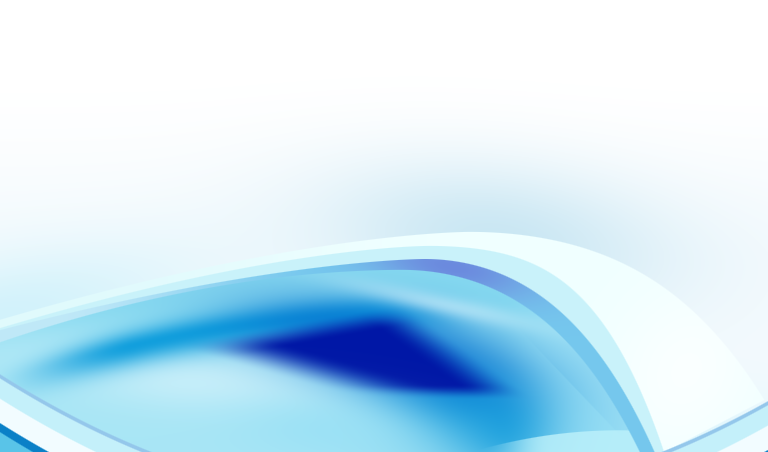
This background is drawn by a Shadertoy shader. Its source:

```glsl
// Pale sky above a sweeping glassy wave with a deep blue core.

// Antialiased coverage: 1 where d is positive.
float fill(float d) {
    return clamp(0.5 + d / max(fwidth(d), 1e-5), 0.0, 1.0);
}

// Soft rotated elliptical spot.
float glow(vec2 p, vec2 center, vec2 radius, float angle) {
    vec2 d = p - center;
    float c = cos(angle), s = sin(angle);
    d = vec2(c * d.x + s * d.y, c * d.y - s * d.x) / radius;
    return exp(-dot(d, d));
}

// Signed offset to the left of the line from a to b.
float side(vec2 p, vec2 a, vec2 b) {
    vec2 t = normalize(b - a);
    return t.x * (p.y - a.y) - t.y * (p.x - a.x);
}

// Height of a crest: power falloff on the left, quartic on the right.
float crest(float x, vec2 peak, vec2 left, vec2 right) {
    float l = max(peak.x - x, 0.0);
    float r = max(x - peak.x, 0.0);
    r *= r;
    return peak.y - left.x * pow(l, left.y) - right.x * r - right.y * r * r;
}

vec3 sky(vec2 p) {
    vec3 col = mix(vec3(0.955, 0.98, 0.993), vec3(1.0), smoothstep(0.4, 0.85, p.y));
    col = mix(col, vec3(0.76, 0.89, 0.945), 0.85 * glow(p, vec2(1.10, 0.47), vec2(0.38, 0.16), -0.12));
    col = mix(col, vec3(0.79, 0.94, 0.98), 0.8 * glow(p, vec2(0.0, 0.30), vec2(0.42, 0.13), 0.2));
    return mix(col, vec3(0.87, 0.965, 0.99), glow(p, vec2(1.56, 0.0), vec2(0.2, 0.11), 0.3));
}

vec3 waveBody(vec2 p) {
    vec3 col = mix(vec3(0.66, 0.90, 0.96), vec3(0.53, 0.85, 0.94), smoothstep(0.2, 0.34, p.y));
    col = mix(col, vec3(0.62, 0.88, 0.96), smoothstep(1.1, 1.3, p.x));

    // Pale pool at the lower left
    col = mix(col, vec3(0.80, 0.94, 0.98), 0.9 * glow(p, vec2(0.48, 0.15), vec2(0.34, 0.07), -0.12));

    // Cyan halo around the core
    vec3 cyan = vec3(0.06, 0.61, 0.86);
    col = mix(col, cyan, 0.9 * glow(p, vec2(1.02, 0.12), vec2(0.22, 0.13), -0.35));
    col = mix(col, cyan, 0.7 * glow(p, vec2(1.12, 0.05), vec2(0.11, 0.10), -0.5));

    // Blue band rising from the left
    float offset = p.y - 0.305 + 0.19 * (0.9 - p.x) * (0.9 - p.x);
    float t = offset / (offset > 0.0 ? 0.035 : 0.045);
    float band = exp(-t * t) * smoothstep(-0.05, 0.3, p.x) * (1.0 - smoothstep(0.8, 1.08, p.x));
    col = mix(col, vec3(0.04, 0.61, 0.86), 0.95 * band);

    // Bright streak over the core
    col = mix(col, vec3(0.77, 0.94, 0.98), 0.85 * glow(p, vec2(0.98, 0.325), vec2(0.22, 0.023), -0.22));

    // Navy core, bounded by four soft edges
    col = mix(col, vec3(0.02, 0.40, 0.80), 0.85 * glow(p, vec2(0.86, 0.225), vec2(0.29, 0.09), -0.22));
    float core = smoothstep(-0.025, 0.025, -side(p, vec2(0.50, 0.235), vec2(0.86, 0.298)))
               * smoothstep(-0.045, 0.035, -side(p, vec2(0.86, 0.298), vec2(1.08, 0.14)))
               * smoothstep(-0.035, 0.04, side(p, vec2(0.50, 0.235), vec2(0.86, 0.135)))
               * smoothstep(0.115, 0.15, p.y);
    col = mix(col, vec3(0.0, 0.09, 0.65), core);

    // Light below the core
    col = mix(col, vec3(0.60, 0.88, 0.96), 0.8 * glow(p, vec2(0.72, 0.05), vec2(0.24, 0.075), -0.1));
    col = mix(col, vec3(0.60, 0.88, 0.96), 0.45 * fill(-side(p, vec2(1.16, 0.26), vec2(1.37, 0.04)))
                  * smoothstep(1.1, 1.35, p.x));
    float foot = 0.048 - 0.9 * (1.37 - p.x) * (1.37 - p.x) * 0.5;
    return mix(col, vec3(0.73, 0.94, 0.98), 0.85 * fill(foot - p.y) * smoothstep(1.05, 1.22, p.x));
}

void mainImage(out vec4 fragColor, in vec2 fragCoord) {
    vec2 p = fragCoord / iResolution.xy * vec2(1.7, 1.0);

    // Crest lines, from the outermost inward
    float outer = crest(p.x, vec2(1.04, 0.487), vec2(0.183, 1.56), vec2(0.507, 0.866));
    float second = crest(p.x, vec2(0.95, 0.456), vec2(0.197, 1.56), vec2(0.523, 4.3));
    float third = crest(p.x, vec2(0.94, 0.427), vec2(0.173, 1.54), vec2(1.097, 2.13));
    float inner = crest(p.x, vec2(0.89, 0.403), vec2(0.20, 1.90), vec2(0.96, 1.79));
    vec3 col = sky(p);

    // White outer ribbon, cut off toward its tip
    vec3 ribbon = mix(vec3(0.88, 0.98, 0.99), vec3(0.94, 1.0, 1.0), smoothstep(0.2, 1.0, p.x));
    ribbon = mix(ribbon, vec3(0.98, 1.0, 1.0), glow(p, vec2(1.52, 0.18), vec2(0.16, 0.2), -0.5));
    float cut = p.y - 0.115 + 0.52 * (1.692 - p.x);
    col = mix(col, ribbon, fill(outer - p.y) * fill(cut));

    // Pale and blue inner ribbons
    col = mix(col, vec3(0.79, 0.95, 0.98), fill(second - p.y));
    vec3 blue = mix(vec3(0.75, 0.91, 0.97), vec3(0.46, 0.78, 0.93), smoothstep(0.1, 0.75, p.x));
    blue = mix(blue, vec3(0.42, 0.54, 0.87), glow(p, vec2(1.0, 0.41), vec2(0.19, 0.06), -0.2));
    col = mix(col, blue, fill(third - p.y));
    col = mix(col, waveBody(p), fill(inner - p.y));

    // Nested bands sweeping out of the lower left corner
    float sweep = 0.50 * p.x - 0.35 * p.x * p.x + p.y;
    sweep += 0.13 * p.x;
    col = mix(col, vec3(0.58, 0.78, 0.92), fill(0.172 - sweep));
    col = mix(col, vec3(0.77, 0.94, 0.98), fill(0.163 - sweep));
    col = mix(col, vec3(0.95, 0.99, 1.0), fill(0.118 - sweep));
    col = mix(col, vec3(0.04, 0.50, 0.78), fill(0.064 - sweep));
    col = mix(col, vec3(0.35, 0.77, 0.91), fill(0.044 - sweep));

    fragColor = vec4(col, 1.0);
}
```
